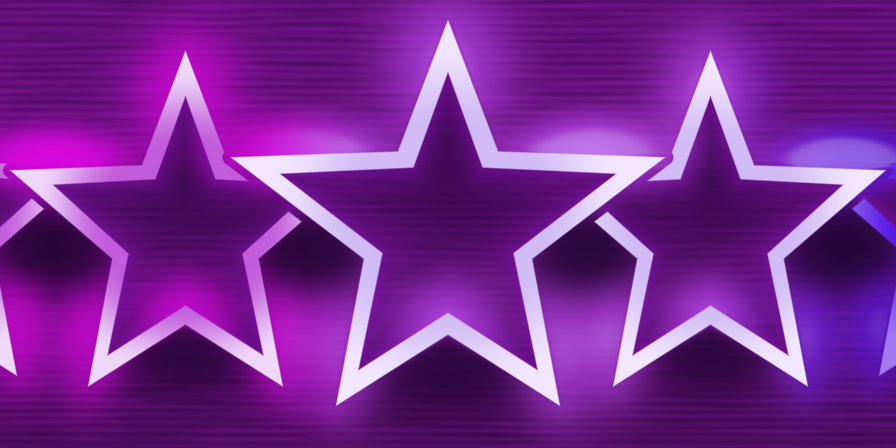
Give the GLSL for this background, as a Shadertoy shader.

```glsl
// Row of overlapping neon star frames glowing on a ribbed purple wall.
#define SPACING 0.586
#define GAP 0.018
#define GLOW 1.15
#define SHADOW 1.35
#define RIB_COUNT 58.0
#define RIB_DEPTH 0.21

const vec3 WALL = vec3(0.385, 0.06, 0.475);
const vec3 DARK = vec3(0.14, 0.015, 0.20);
const vec3 VIOLET = vec3(0.50, 0.07, 0.66);
const vec3 MAGENTA = vec3(0.86, 0.03, 0.88);
const vec3 LAVENDER = vec3(0.73, 0.27, 0.92);
const vec3 BLUE = vec3(0.36, 0.10, 0.90);
const vec3 PINK = vec3(0.76, 0.36, 0.86);
const vec3 PALE = vec3(0.82, 0.73, 0.96);
const vec3 WHITE = vec3(0.97, 0.93, 1.0);

// Right halves of the tube's outer and inner edges, standing on y = 0.
const vec2 OUTER[6] = vec2[6](vec2(0.0, 0.862), vec2(0.112, 0.568),
    vec2(0.485, 0.555), vec2(0.188, 0.328), vec2(0.25, 0.0), vec2(0.0, 0.159));
const vec2 INNER[6] = vec2[6](vec2(0.0, 0.745), vec2(0.077, 0.532),
    vec2(0.375, 0.518), vec2(0.146, 0.341), vec2(0.20, 0.08), vec2(0.0, 0.208));

vec2 hashGradient(vec2 cell) {
    vec2 h = vec2(dot(cell, vec2(127.1, 311.7)), dot(cell, vec2(269.5, 183.3)));
    return fract(sin(h) * 43758.5) * 2.0 - 1.0;
}

float gradientNoise(vec2 p) {
    vec2 i = floor(p), f = fract(p);
    vec2 u = f * f * (3.0 - 2.0 * f);
    vec2 o = vec2(0.0, 1.0);
    float low = mix(dot(hashGradient(i), f),
                    dot(hashGradient(i + o.yx), f - o.yx), u.x);
    float high = mix(dot(hashGradient(i + o), f - o),
                     dot(hashGradient(i + 1.0), f - 1.0), u.x);
    return mix(low, high, u.y);
}

// Signed distance to a mirrored outline with shortened arms; p.x >= 0.
float starDistance(vec2 p, vec2 outline[6], float trim) {
    outline[2].x -= trim;
    float nearest = 10.0, side = 1.0;
    for (int i = 0; i < 5; i++) {
        vec2 a = outline[i], edge = outline[i + 1] - a, q = p - a;
        float t = clamp(dot(q, edge) / dot(edge, edge), 0.0, 1.0);
        nearest = min(nearest, length(q - edge * t));
        bool spans = (a.y > p.y) != (a.y + edge.y > p.y);
        if (spans && q.x < q.y * edge.x / edge.y) side = -side;
    }
    return nearest * side;
}

// Soft elliptical spot.
float spot(vec2 p, vec2 center, vec2 radius) {
    vec2 q = (p - center) / radius;
    return exp(-dot(q, q));
}

vec3 ribbedWall(vec2 p) {
    float grain = gradientNoise(vec2(p.x * 5.0, p.y * 90.0));
    float bend = gradientNoise(p * vec2(4.0, 9.0));
    float rib = sin(6.2832 * (p.y * RIB_COUNT + 0.4 * bend));
    float relief = 1.0 + RIB_DEPTH * (0.45 * rib + 1.2 * grain);
    return WALL * relief * mix(0.78, 1.0, smoothstep(0.0, 0.4, p.y));
}

void mainImage(out vec4 fragColor, in vec2 fragCoord) {
    vec2 p = fragCoord / iResolution.y;
    float middle = 0.5 * iResolution.x / iResolution.y;
    float aa = 1.0 / iResolution.y;
    float light = 0.0, shade = 0.0, rim = 0.0;
    vec4 tubes = vec4(0.0);

    // Stars from the outermost pair in to the front one.
    for (int i = 0; i < 5; i++) {
        int ring = 2 - i / 2;
        float index = float(ring) * (i % 2 == 0 ? -1.0 : 1.0);
        float size = ring == 0 ? 1.0 : (ring == 1 ? 0.87 : 0.84);
        float foot = ring == 0 ? 0.094 : (ring == 1 ? 0.137 : 0.161);
        vec2 q = (p - vec2(middle + SPACING * index, foot)) / size;
        q.x = abs(q.x);
        float trim = ring == 0 ? 0.0 : 0.035;
        float d = starDistance(q, OUTER, trim);
        float inner = starDistance(q, INNER, trim);
        float inside = smoothstep(0.012, -0.025, d);
        float hidden = smoothstep(GAP + aa, GAP - aa, d);

        // Light spills around the points and over the lower notch.
        float spill = 1.1 * spot(q, vec2(0.0, 0.76), vec2(0.12, 0.14))
            + 1.4 * spot(q, vec2(0.34, 0.575), vec2(0.15, 0.065))
            + 1.1 * spot(q, vec2(0.25, 0.13), vec2(0.08, 0.14))
            + 0.2 * exp(-max(d, 0.0) * 30.0);
        float core = 1.1 * spot(q, vec2(0.0, 0.19), vec2(0.11, 0.085));

        // Shade falls beneath the arms, below the notch and inside the frame.
        float under = 1.2 * spot(q, vec2(0.31, 0.35), vec2(0.13, 0.11))
            + 1.2 * spot(q, vec2(0.0, 0.08), vec2(0.16, 0.085));
        float hollow = 0.26 + 0.75 * spot(q, vec2(0.0, 0.57), vec2(0.17, 0.14));
        spill *= 1.0 - 0.8 * clamp(under, 0.0, 1.0);
        light = mix(light + spill, core, inside);
        shade = mix(shade + under, hollow, inside);
        rim = mix(rim, exp(-abs(inner) * 22.0), inside);

        // Tube, whiter toward the points.
        vec3 tint = index < 0.0 ? PINK : (index > 1.5 ? BLUE : PALE);
        float tipness = smoothstep(0.20, 0.40, length(q - vec2(0.0, 0.42)));
        tint = mix(tint, WHITE, tipness * (index > 1.5 ? 0.45 : 0.85));
        float edge = aa / size;
        float tube = smoothstep(edge, -edge, max(d, -inner));
        tubes = mix(tubes * (1.0 - hidden), vec4(tint, 1.0), tube);
    }

    // Hue runs from magenta through lavender to blue.
    float x = p.x - middle;
    vec3 glowColor = mix(MAGENTA, LAVENDER, smoothstep(-0.45, -0.15, x));
    glowColor = mix(glowColor, BLUE, smoothstep(0.55, 0.95, x));
    glowColor = mix(glowColor, PALE, 0.45 * smoothstep(0.8, 1.6, light) * smoothstep(-0.5, -0.1, x));

    vec3 color = ribbedWall(p);
    color = mix(color, DARK, 1.0 - exp(-SHADOW * shade));
    color = mix(color, VIOLET, 0.65 * rim);
    color = mix(color, glowColor, 1.0 - exp(-GLOW * light));
    color = mix(color, tubes.rgb / max(tubes.a, 0.001), tubes.a);
    fragColor = vec4(color, 1.0);
}
```
